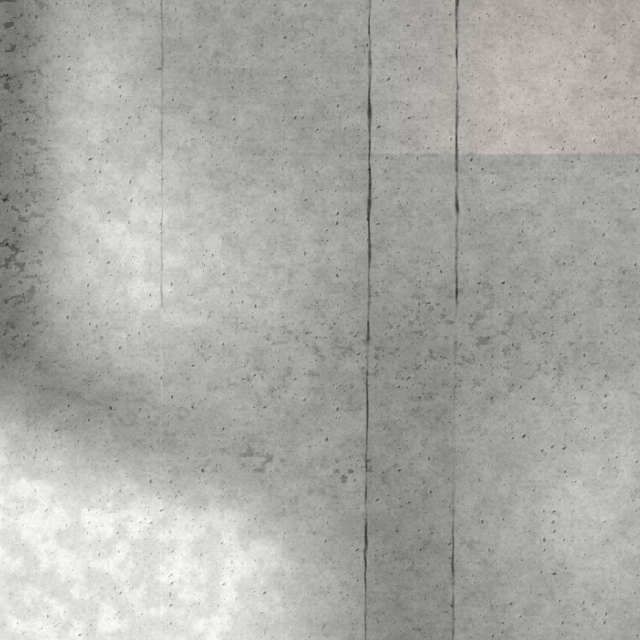
A WebGL 2 fragment shader for this texture:

```glsl
#version 300 es
precision highp float;
uniform vec2 u_resolution;
out vec4 fragColor;

float hash(vec2 p) {
  vec3 q = fract(vec3(p.xyx) * 0.1031);
  q += dot(q, q.yzx + 33.33);
  return fract((q.x + q.y) * q.z);
}

float noise(vec2 p) {
  vec2 i = floor(p), f = fract(p);
  f = f * f * (3.0 - 2.0 * f);
  return mix(mix(hash(i), hash(i + vec2(1, 0)), f.x),
             mix(hash(i + vec2(0, 1)), hash(i + vec2(1, 1)), f.x), f.y);
}

float fbm(vec2 p) {
  float sum = 0.0, amp = 0.5;
  for (int i = 0; i < 5; i++) {
    sum += amp * noise(p);
    p = mat2(1.6, 1.2, -1.2, 1.6) * p + 17.3;
    amp *= 0.5;
  }
  return sum;
}

float blob(vec2 p, vec2 center, vec2 radius) {
  vec2 d = (p - center) / radius;
  return exp(-dot(d, d));
}

// Scattered slanted holes, one candidate per grid cell
float pits(vec2 p, float cells, float density, float seed) {
  vec2 g = p * cells, id = floor(g);
  vec2 jitter = vec2(hash(id + seed), hash(id + seed + 41.7));
  vec2 d = fract(g) - 0.25 - 0.5 * jitter;
  float angle = -0.5 + 1.8 * (hash(id + seed + 9.1) - 0.5);
  d = mat2(cos(angle), -sin(angle), sin(angle), cos(angle)) * d;
  float size = 0.05 + 0.12 * pow(hash(id + seed + 73.0), 2.0);
  float soft = 0.03 + cells / u_resolution.y * 0.7;
  float hole = smoothstep(size + soft, size - soft, length(d * vec2(1.4, 0.85)));
  return hole * step(hash(id + seed + 5.5), density) * (0.35 + 0.65 * jitter.x);
}

// Vertical crack with a ragged width and broken strength
float seam(vec2 p, float x, float width) {
  float ragged = width * (0.3 + 1.7 * pow(noise(vec2(x * 90.0, p.y * 28.0)), 3.0));
  float wobble = 0.0025 * (noise(vec2(x * 50.0, p.y * 60.0)) - 0.5);
  float broken = 0.3 + 0.7 * smoothstep(0.3, 0.7, fbm(vec2(x * 70.0, p.y * 35.0)));
  return broken * smoothstep(ragged + 0.0018, 0.0, abs(p.x - x - wobble));
}

// Large pools of light and shade
float lighting(vec2 p) {
  float light = 0.618;
  light += 0.185 * blob(p, vec2(0.20, 0.60), vec2(0.13, 0.20));
  light += 0.09 * blob(p, vec2(0.39, 0.56), vec2(0.13, 0.18));
  light += 0.09 * blob(p, vec2(0.15, 0.88), vec2(0.09, 0.17));
  float edge = p.y - 0.345 + 0.30 * p.x;
  light += 0.265 * smoothstep(0.075, -0.13, edge) * smoothstep(0.60, 0.33, p.x);
  light -= 0.145 * smoothstep(0.115, 0.01, p.x) * smoothstep(0.36, 0.56, p.y);
  float band = (p.y - 0.45 + 0.48 * p.x) / 0.07;
  light -= 0.10 * exp(-band * band) * smoothstep(0.38, 0.10, p.x);
  light += 0.11 * blob(p, vec2(0.94, 0.24), vec2(0.17, 0.20));
  light += 0.04 * blob(p, vec2(0.95, 0.68), vec2(0.25, 0.10));
  light -= 0.05 * blob(p, vec2(0.66, 0.02), vec2(0.14, 0.30));
  light -= 0.045 * blob(p, vec2(0.70, 0.46), vec2(0.28, 0.14));
  return light;
}

void main() {
  vec2 p = gl_FragCoord.xy / u_resolution;
  float light = lighting(p);

  // Slightly leaning panel joints
  float joint1 = 0.2525 + 0.002 * (p.y - 0.5);
  float joint2 = 0.5705 + 0.007 * smoothstep(0.0, 0.8, p.y);
  float joint3 = 0.708 + 0.006 * smoothstep(0.1, 0.7, p.y);

  // Panels: warm upper right, darker central strip
  float upper = smoothstep(0.755, 0.762, p.y);
  float right = smoothstep(joint2 - 0.003, joint2 + 0.003, p.x);
  float strip = right * smoothstep(joint3 + 0.003, joint3 - 0.003, p.x);
  float warm = upper * right * smoothstep(0.52, 0.85, p.x);
  light += upper * right * (0.02 + 0.075 * blob(p, vec2(0.82, 0.85), vec2(0.18, 0.15)));
  light -= 0.03 * strip * smoothstep(0.60, 0.25, p.y);

  // Mottling, mineral blooms, board streaks and grain
  float cloud = fbm(p * 11.0) - 0.48;
  float mottle = fbm(p * 42.0 + 7.0) - 0.48;
  float streak = fbm(p * vec2(18.0, 130.0)) - 0.48;
  float grain = noise(p * 230.0) + noise(p * 390.0 + 31.0) - 1.0;
  float lit = smoothstep(0.66, 0.86, light);
  light += 0.045 * cloud + 0.10 * mottle + 0.035 * streak * (1.0 - lit) + 0.042 * grain;
  light += 0.045 * lit * smoothstep(-0.02, 0.20, mottle + 0.5 * cloud);

  // Fine stains gather in shade, at the left border and along mid height
  float border = smoothstep(0.11, 0.0, p.x) * smoothstep(0.40, 0.58, p.y);
  float middle = blob(p, vec2(0.70, 0.47), vec2(0.35, 0.08));
  float stain = fbm(p * vec2(95.0, 125.0) + 3.0);
  float reach = (0.35 + border + 0.6 * middle) * (1.0 - 0.6 * lit);
  light -= 0.11 * smoothstep(0.56, 0.74, stain + 0.15 * cloud) * reach;
  float crust = blob(p, vec2(0.55, 0.26), vec2(0.04, 0.025)) + 0.6 * blob(p, vec2(0.40, 0.28), vec2(0.05, 0.02));
  light -= 0.15 * crust * smoothstep(0.48, 0.65, stain);

  // Pits, with a pale rim beside the larger ones
  float density = 0.20 + 0.25 * border + 0.12 * middle;
  float holes = pits(p, 62.0, density, 11.0);
  light -= 0.27 * holes + 0.20 * pits(p + 0.37, 105.0, density + 0.08, 29.0);
  light -= 0.12 * pits(p + 0.71, 160.0, 0.28, 57.0);
  light += 0.05 * pits(p + vec2(0.002, -0.002), 62.0, density, 11.0) * (1.0 - holes);

  // Joints
  float high = smoothstep(0.515, 0.53, p.y);
  float low = smoothstep(0.24, 0.12, p.y);
  light -= 0.14 * high * seam(p, joint1, 0.0012);
  light += 0.05 * (1.0 - high) * seam(p, joint1, 0.0014);
  light -= (0.28 + 0.12 * high + 0.06 * low) * seam(p, joint2, 0.0022);
  light -= (0.07 + 0.32 * high + 0.24 * low) * seam(p, joint3, 0.0022);
  light -= 0.035 * exp(-abs(p.x - joint2) / 0.004) * noise(vec2(8.0, p.y * 20.0));
  float ledge = exp(-pow((p.y - 0.758) / 0.003, 2.0)) * smoothstep(0.28, 0.60, p.x);
  light -= 0.06 * ledge * noise(p * vec2(60.0, 8.0));

  // Grey-green concrete, neutral in light, rosy in the warm panel
  vec3 tint = mix(vec3(0.998, 1.004, 0.982), vec3(1.0, 1.0, 0.995), lit);
  tint = mix(tint, vec3(1.035, 0.995, 0.968), warm);
  fragColor = vec4(clamp(light * tint, 0.0, 1.0), 1.0);
}
```
